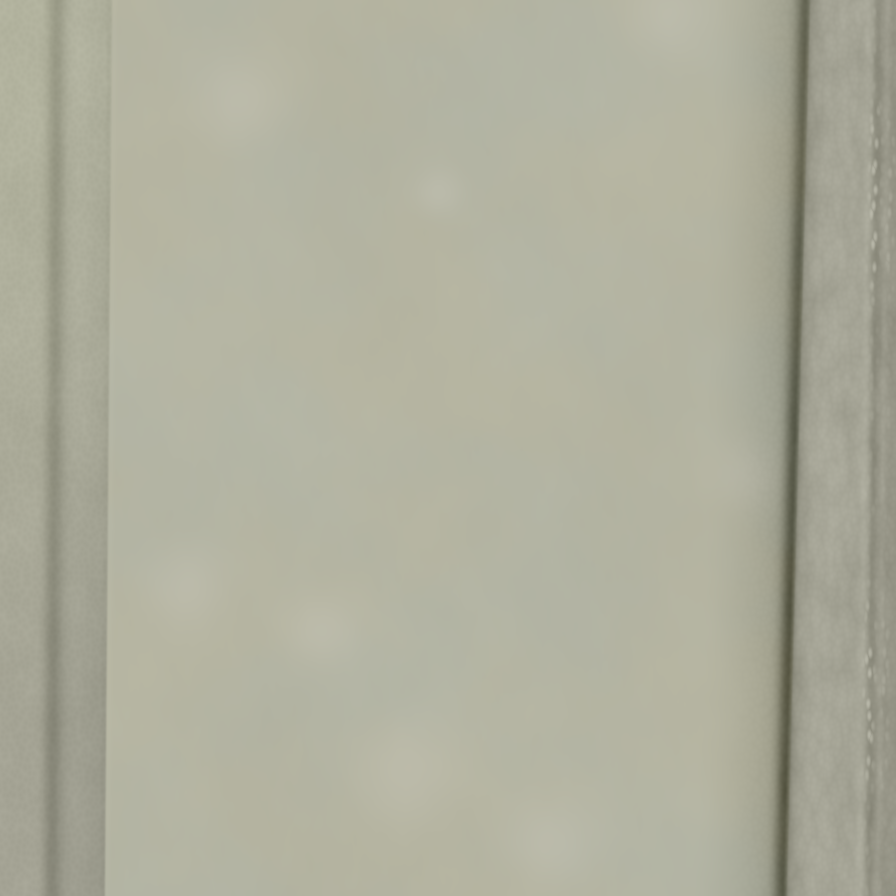
Write a Shadertoy shader that draws this texture.

```glsl
const vec3 PANEL = vec3(0.712, 0.708, 0.632);
const vec3 PANEL_COOL = vec3(0.700, 0.706, 0.642);
const vec3 LEFT_TOP = vec3(0.700, 0.703, 0.622);
const vec3 LEFT_LOW = vec3(0.645, 0.641, 0.583);
const vec3 STRIP_TOP = vec3(0.683, 0.686, 0.610);
const vec3 STRIP_LOW = vec3(0.605, 0.603, 0.548);
const vec3 TRIM = vec3(0.628, 0.625, 0.568);
const vec3 TRIM_OUTER = vec3(0.580, 0.575, 0.520);
const vec3 SHEEN = vec3(0.765, 0.760, 0.705);
const float GRAIN = 0.022;
const float MOTTLE = 0.035;
const float GROOVE_DEPTH = 0.085;
const float SEAM_DEPTH = 0.23;

// Soft spots: centre x, centre y, radius
const int SPOTS = 8;
const vec3 SPOT[SPOTS] = vec3[](
    vec3(0.489, 0.786, 0.026), vec3(0.267, 0.890, 0.050),
    vec3(0.748, 0.985, 0.048), vec3(0.210, 0.345, 0.045),
    vec3(0.456, 0.138, 0.054), vec3(0.612, 0.060, 0.050),
    vec3(0.833, 0.470, 0.038), vec3(0.360, 0.297, 0.040));

vec2 hash2(vec2 p) {
    vec3 q = fract(vec3(p.xyx) * vec3(0.1031, 0.1030, 0.0973));
    q += dot(q, q.yzx + 33.33);
    return fract((q.xx + q.yz) * q.zy);
}

// Distance to the nearest scattered point
float cellular(vec2 p) {
    vec2 cell = floor(p), local = fract(p);
    float nearest = 2.0;
    for (int y = -1; y <= 1; y++)
        for (int x = -1; x <= 1; x++) {
            vec2 offset = vec2(x, y);
            nearest = min(nearest, length(offset + hash2(cell + offset) - local));
        }
    return nearest;
}

// Layered sines for slow tone drift, about -1 to 1
float drift(vec2 p) {
    float sum = 0.0, weight = 0.5;
    for (int i = 0; i < 4; i++) {
        sum += weight * sin(p.x + 1.3 * sin(p.y)) * cos(p.y + 0.7 * sin(p.x));
        p = mat2(0.8, 0.6, -0.6, 0.8) * p * 1.8 + 2.1;
        weight *= 0.55;
    }
    return sum;
}

float bell(float d, float width) {
    return exp(-d * d / (width * width));
}

void mainImage(out vec4 fragColor, in vec2 fragCoord) {
    vec2 uv = fragCoord / iResolution.xy;
    float soft = max(0.0018, 1.0 / iResolution.x);

    // Slightly leaning vertical edges
    float groove = uv.x - mix(0.057, 0.063, uv.y);
    float leftEdge = uv.x - mix(0.117, 0.125, uv.y);
    float seam = uv.x - mix(0.878, 0.904, uv.y);
    float bead = uv.x - mix(0.968, 0.979, uv.y);

    float tone = drift(uv * vec2(9.0, 11.0));
    float grain = cellular(uv * vec2(170.0, 140.0)) - 0.5;
    float mottle = cellular(uv * vec2(75.0, 28.0) + 7.0) - 0.5;
    float cloud = drift(uv * vec2(55.0, 30.0) + 3.0);

    // Broad panel with cloudy tint and soft spots
    vec3 panel = mix(PANEL, PANEL_COOL, smoothstep(-0.5, 0.6, tone));
    panel += 0.010 * drift(uv.yx * 7.0 + 4.0) + 0.004 * cloud;
    float spots = 0.0;
    for (int i = 0; i < SPOTS; i++)
        spots += bell(length(uv - SPOT[i].xy), SPOT[i].z);
    panel = mix(panel, SHEEN, 0.45 * min(spots, 1.0));

    // Shade gathering toward the right seam
    float shade = 0.055 * smoothstep(-0.11, -0.01, seam)
                + 0.11 * exp(min(seam, 0.0) / 0.018);
    panel -= shade + GRAIN * grain * smoothstep(-0.09, 0.0, seam);

    // Left moulding: outer band, shallow groove, inner strip
    float height = smoothstep(0.0, 1.0, uv.y);
    vec3 outer = mix(LEFT_LOW, LEFT_TOP, height);
    vec3 strip = mix(STRIP_LOW, STRIP_TOP, height);
    vec3 left = mix(outer, strip, smoothstep(-0.015, 0.006, groove));
    left -= GROOVE_DEPTH * bell(groove, 0.010);
    left += 0.018 * bell(groove - 0.026, 0.015);
    left += 0.012 * tone + 0.012 * cloud + GRAIN * grain;

    // Right trim with vertical streaks, bead line and a few flecks
    vec3 trim = mix(TRIM, TRIM_OUTER, smoothstep(-0.006, 0.010, bead));
    trim += 0.022 * bell(seam - 0.036, 0.022);
    trim -= 0.04 * bell(seam, 0.012);
    trim -= 0.06 * bell(bead - 0.001, 0.005);
    trim += 0.025 * bell(bead + 0.009, 0.005);
    trim += 0.03 * bell(bead - 0.012, 0.004);
    trim -= MOTTLE * mottle + GRAIN * grain;
    trim += 0.012 * tone + 0.020 * cloud;
    float fleck = 1.0 - smoothstep(0.05, 0.42, cellular(uv * vec2(110.0, 48.0) + 19.0));
    float fleckBand = bell(bead, 0.006) + 0.4 * bell(bead - 0.017, 0.005);
    float fleckRun = 0.25 + 0.75 * smoothstep(0.1, 0.8, sin(uv.y * 11.5 + 5.2));
    trim += 0.14 * fleck * fleckBand * fleckRun;

    // Assemble the vertical bands
    vec3 color = mix(left, panel, smoothstep(-soft, soft, leftEdge));
    color -= 0.015 * bell(leftEdge + 0.003, 0.003);
    color += 0.008 * bell(leftEdge - 0.003, 0.003);
    color = mix(color, trim, smoothstep(-soft, soft, seam));

    // Dark seam: gradual on the left, crisp on the right
    float seamCore = seam + 0.005;
    float seamWidth = seamCore < 0.0 ? 0.010 : 0.005;
    float seamWear = 0.9 + 0.15 * sin(uv.y * 5.0 + 0.3) + 0.12 * cloud;
    color -= SEAM_DEPTH * seamWear * bell(seamCore, seamWidth);

    fragColor = vec4(clamp(color, 0.0, 1.0), 1.0);
}
```
